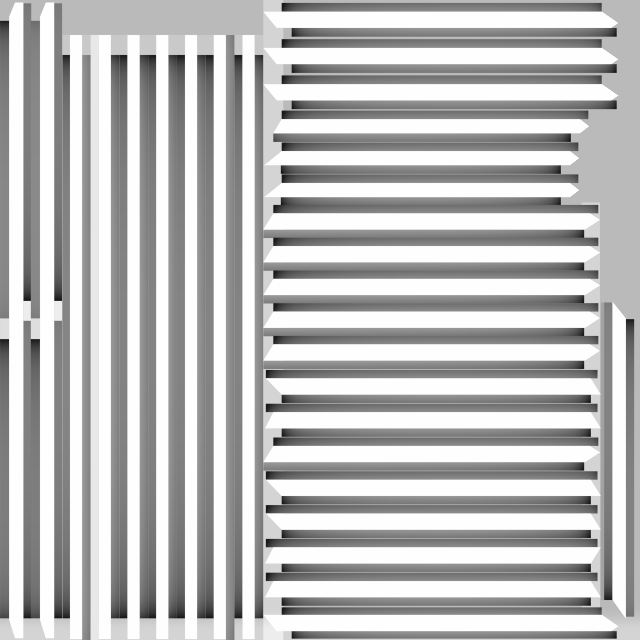
A three.js fragment shader for this pattern:

```glsl
varying vec2 vUv;

// The canvas is divided into SPAN units per side
const float SPAN = 768.0;
const float SOFT = 0.8;
const float FLOOR_TONE = 0.73;
const float PALE = 0.87;
const float WHITE = 0.995;

float band(float x, float lo, float hi) {
  return smoothstep(lo - SOFT, lo + SOFT, x) * (1.0 - smoothstep(hi - SOFT, hi + SOFT, x));
}

float box(vec2 p, vec2 lo, vec2 hi) {
  return band(p.x, lo.x, hi.x) * band(p.y, lo.y, hi.y);
}

// Corner occlusion at distance d from an end wall
float occlusion(float d, float reach) {
  float x = max(d, 0.0);
  return 0.26 * exp(-x / (reach * 0.15)) + 0.18 * exp(-x / reach);
}

// Upright wall shaded dark at its bottom and top by the given weights
float wall(float tone, vec2 p, vec2 lo, vec2 hi, float base, vec2 weights) {
  float dark = weights.x * occlusion(p.y - lo.y, 85.0) + weights.y * occlusion(hi.y - p.y, 85.0);
  return mix(tone, max(base - dark, 0.06), box(p, lo, hi));
}

// Two tall slats at the left with staggered crossing beams
float tallSlats(float tone, vec2 p) {
  for (int i = 0; i < 2; i++) {
    float x = 11.0 + 37.0 * float(i);
    tone = mix(tone, PALE, box(p, vec2(x - 11.0, 361.0), vec2(x, 386.0)));
    tone = mix(tone, 0.93, box(p, vec2(x + 17.0, 383.0), vec2(x + 26.5, 407.0)));
    tone = wall(tone, p, vec2(x - 11.0, 386.0), vec2(x, 743.0), 0.55, vec2(0.15, 1.0 - 0.7 * float(i)));
    tone = wall(tone, p, vec2(x - 11.0, 26.0), vec2(x, 361.0), 0.53, vec2(0.6, 1.0));
    tone = wall(tone, p, vec2(x + 17.0, 407.0), vec2(x + 26.5, 764.0), 0.51, vec2(1.0, 0.1));
    tone = wall(tone, p, vec2(x + 17.0, 26.0), vec2(x + 26.5, 383.0), 0.52, vec2(1.0, 0.1));
    float taper = 7.0 * clamp((p.y - 748.0) / 17.0, 0.0, 1.0) + 7.0 * clamp((24.0 - p.y) / 22.0, 0.0, 1.0);
    tone = mix(tone, WHITE, box(p, vec2(x + taper, 2.0), vec2(x + 17.0, 765.0)));
  }
  return tone;
}

// Seven evenly spaced upright slats
float uprightSlats(float tone, vec2 p) {
  tone = wall(tone, p, vec2(75.0, 26.0), vec2(84.0, 702.0), 0.53, vec2(1.0));
  for (int i = 0; i < 7; i++) {
    float x = 84.0 + 34.5 * float(i);
    float mid = x + 24.8;
    float next = min(x + 34.5, 316.0);
    bool raised = i == 0 || i == 5;
    float nearDark = raised ? 0.1 : 0.85;
    float nearTop = i == 5 ? 726.0 : 702.0;
    float nearLow = raised ? 0.0 : 26.0;
    float slope = 0.1 * (p.x - x - 14.5) / 10.0;
    tone = wall(tone, p, vec2(x + 14.5, nearLow), vec2(mid, nearTop), 0.61 - slope, vec2(nearDark));
    if (i == 0) tone = mix(tone, PALE + 0.04, box(p, vec2(mid, 0.0), vec2(next, 726.0)));
    else if (i < 6) tone = wall(tone, p, vec2(mid, 26.0), vec2(next, 702.0), 0.52, vec2(1.0));
    tone = mix(tone, WHITE, box(p, vec2(x, 1.0), vec2(x + 14.5, 726.0)));
  }
  return tone;
}

// Top edge of a level slat, counted downward
float slatTop(float n) {
  if (n < 3.0) return 754.0 - 43.5 * n;
  if (n < 6.0) return 625.0 - 38.3 * (n - 3.0);
  if (n < 11.0) return 512.0 - 39.3 * (n - 6.0);
  return 314.0 - 40.55 * (n - 11.0);
}

// One white slat; faces hold upper start/end and lower start/end
float levelSlat(float tone, vec2 p, float top, vec2 size, vec2 left, vec3 tip, vec4 faces) {
  float bottom = top - size.x;
  float t = clamp((top - p.y) / size.x, 0.0, 1.0);
  float upper = 0.43 + 0.13 * clamp((top + size.y - p.y) / size.y, 0.0, 1.0);
  upper -= occlusion(p.x - faces.x, 55.0) + 0.5 * occlusion(faces.y - p.x, 45.0);
  float lower = 0.48 + 0.13 * clamp((p.y - bottom + size.y) / size.y, 0.0, 1.0);
  float leftDark = smoothstep(320.0, 335.0, faces.z);
  lower -= occlusion(faces.w - p.x, 60.0) + leftDark * occlusion(p.x - faces.z, 60.0);
  tone = mix(tone, max(upper, 0.1), box(p, vec2(faces.x, top), vec2(faces.y, top + size.y)));
  tone = mix(tone, max(lower, 0.06), box(p, vec2(faces.z, bottom - size.y), vec2(faces.w, bottom)));
  float start = mix(left.x, left.y, t);
  float finish = tip.x - abs(t - tip.y) * tip.z;
  return mix(tone, WHITE, box(p, vec2(start, bottom), vec2(finish, top)));
}

// Stack of level slats with grouped lengths and mitred ends
float levelSlats(float tone, vec2 p) {
  float ends = box(p, vec2(316.0, 0.0), vec2(340.0, 768.0)) + box(p, vec2(698.0, 26.0), vec2(720.0, 525.0));
  tone += 0.1 * ends;
  for (int i = 0; i < 19; i++) {
    float n = float(i);
    vec2 size = vec2(19.5, 10.1);
    vec2 left = vec2(328.0, 316.0);
    vec3 tip = vec3(720.0, 0.4, 30.0);
    vec4 faces = vec4(328.0, 718.0, 316.0, 701.0);
    if (i < 3 || i == 18) {
      size.y = i == 18 ? 9.0 : 10.5;
      left = vec2(316.0, 332.0);
      tip = vec3(742.0, 0.7, 28.0);
      faces = vec4(338.0, 722.0, 350.0, 740.0);
    } else if (i < 6) {
      float inset = i == 3 ? 12.0 : 0.0;
      size = vec2(17.0, 10.3);
      left = vec2(338.0, 317.0 + inset * 0.9);
      tip = vec3(695.0 + inset, 0.5, 22.0);
      faces = vec4(338.0, 694.0 + inset, 337.0 - inset * 0.75, 673.0 + inset);
    } else if (i > 10 && i != 13) {
      bool flipped = i == 11 || i == 14 || i == 15;
      left = flipped ? vec2(319.0, 338.0) : vec2(328.0, 318.0);
      tip = vec3(721.0, i == 16 ? 0.0 : 1.0, 12.0);
      faces = vec4(319.0, 717.0, 338.0, 709.0);
    }
    tone = levelSlat(tone, p, slatTop(n), size, left, tip, faces);
  }
  return tone;
}

// Short upright slat at the right
float sideSlat(float tone, vec2 p) {
  tone = mix(tone, 0.64, box(p, vec2(721.0, 48.0), vec2(726.0, 405.0)));
  tone = wall(tone, p, vec2(725.0, 48.0), vec2(735.0, 405.0), 0.53, vec2(1.0, 0.1));
  tone = wall(tone, p, vec2(751.0, 28.0), vec2(761.0, 385.0), 0.53, vec2(0.2, 1.0));
  float across = p.x - 735.0;
  return mix(tone, WHITE, box(p, vec2(735.0, 48.0 - 1.4 * across), vec2(751.0, 406.0 - 1.25 * across)));
}

void main() {
  vec2 p = vUv * SPAN;
  float tone = FLOOR_TONE + 0.1 * (1.0 - smoothstep(10.0, 40.0, p.y));
  tone += 0.06 * box(p, vec2(75.0, 702.0), vec2(316.0, 726.0));
  tone = tallSlats(tone, p);
  tone = uprightSlats(tone, p);
  tone = levelSlats(tone, p);
  tone = sideSlat(tone, p);
  gl_FragColor = vec4(vec3(clamp(tone, 0.0, 1.0)), 1.0);
}
```
